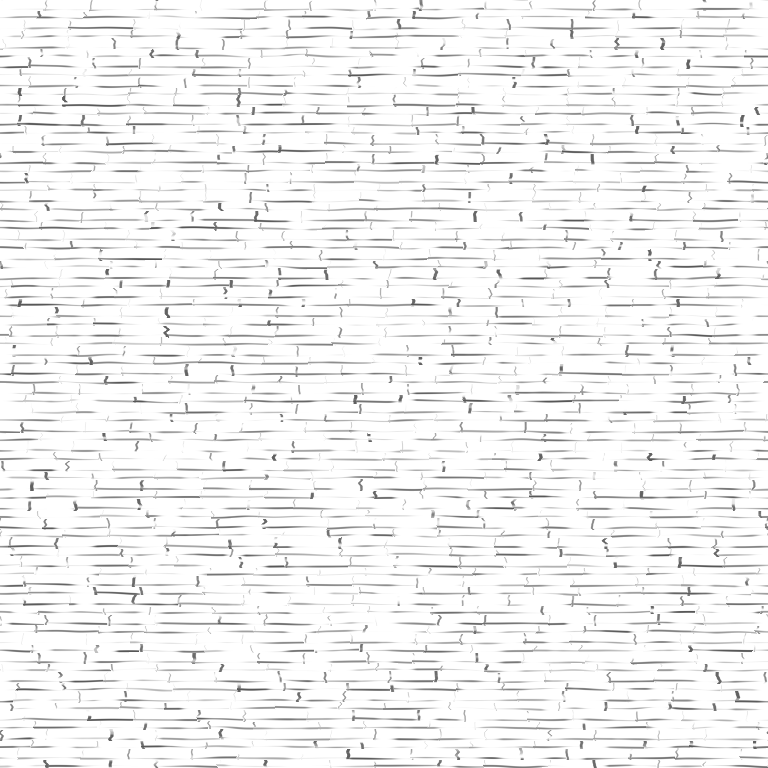
Give the GLSL for this texture map, as a Shadertoy shader.

```glsl
float hash(vec2 p) {
    return fract(sin(dot(p, vec2(127.1, 311.7))) * 43758.5453);
}

// Value noise that wraps after the given number of cells
float noise(vec2 p, vec2 period) {
    vec2 i = floor(p), f = fract(p);
    f = f * f * (3.0 - 2.0 * f);
    vec2 a = mod(i, period), b = mod(i + 1.0, period);
    return mix(mix(hash(a), hash(vec2(b.x, a.y)), f.x),
               mix(hash(vec2(a.x, b.y)), hash(b), f.x), f.y);
}

// Splits each unit into a long and a short cell: index, offset, length
vec3 splitCell(float t) {
    float k = floor(t), f = t - k;
    float isShort = step(0.583, f);
    return vec3(2.0 * k + isShort, f - 0.583 * isShort, mix(0.583, 0.417, isShort));
}

// Soft stroke of the given half width
float stroke(float dist, float halfWidth) {
    float blur = 0.75 / iResolution.y;
    return 1.0 - smoothstep(halfWidth - blur, halfWidth + blur, abs(dist));
}

void mainImage(out vec4 fragColor, in vec2 fragCoord) {
    vec2 uv = fragCoord / iResolution.xy;
    uv.y = 1.0 - uv.y;

    // Uneven courses, 40 pairs of a tall and a low row
    float y = uv.y + 0.002 * (noise(uv * vec2(28.0, 40.0), vec2(28.0, 40.0)) - 0.5);
    vec3 row = splitCell(y * 40.0);
    float rowId = mod(row.x, 80.0);

    // Ragged joints, 7 pairs of a long and a short stone, shifted per row
    float x = uv.x + 0.0045 * (noise(uv * vec2(14.0, 240.0), vec2(14.0, 240.0)) - 0.5);
    vec3 column = splitCell(x * 7.0 + hash(vec2(rowId, 3.7)));
    vec2 stone = vec2(mod(column.x, 14.0), rowId);
    float along = column.y / column.z;
    float weight = hash(stone + 17.9);

    // Each stone's bottom line has its own height, tilt and fading end
    float tilt = 0.0032 * (hash(stone + 5.3) - 0.4) * (along - 0.5);
    float lift = 0.0018 + 0.0014 * hash(stone + 31.7);
    float bedDist = (row.z - row.y) / 40.0 - lift + tilt;
    float end = hash(stone + 8.1) < 0.6 ? along : 1.0 - along;
    float fade = 1.0 - smoothstep(0.3, 1.0, end) * hash(stone + 23.3);
    float streak = smoothstep(0.05, 0.65, noise(vec2(uv.x * 36.0, rowId), vec2(36.0, 80.0)));
    float ink = fade * streak;
    float shade = mix(hash(stone), weight, 0.4);
    float bed = stroke(bedDist, mix(0.0002, 0.0012, ink));
    bed *= ink * mix(0.3, 1.1, shade);

    // Broken, thicker stroke down the left side of the stone
    float wear = smoothstep(0.05, 0.55, noise(vec2(stone.x, uv.y * 200.0), vec2(14.0, 200.0)));
    float joint = stroke(column.y / 7.0 - 0.0026, mix(0.0004, 0.0022, weight * weight));
    joint *= wear * mix(0.12, 0.95, weight);

    fragColor = vec4(vec3(1.0 - 0.66 * clamp(max(bed, joint), 0.0, 1.0)), 1.0);
}
```
